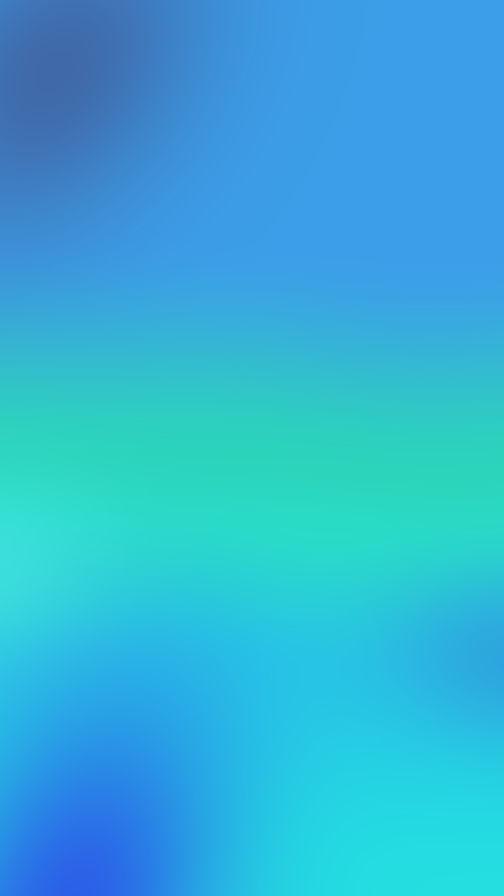
This background is drawn by a WebGL 2 fragment shader. Its source:

```glsl
#version 300 es
precision highp float;
// Soft vertical gradient from sky blue through mint to aqua, with blurred colour glows.
uniform vec2 u_resolution;
out vec4 outColor;

const vec3 AQUA = vec3(0.14, 0.87, 0.88);
const vec3 CYAN = vec3(0.15, 0.80, 0.90);
const vec3 MINT = vec3(0.16, 0.87, 0.78);
const vec3 GREEN = vec3(0.17, 0.835, 0.73);
const vec3 SKY = vec3(0.235, 0.62, 0.91);
const vec3 NAVY = vec3(0.25, 0.41, 0.66);
const vec3 ROYAL = vec3(0.17, 0.37, 0.91);
const vec3 AZURE = vec3(0.18, 0.63, 0.87);
const vec3 TURQUOISE = vec3(0.25, 0.89, 0.87);

// Gaussian falloff in an ellipse whose first axis is turned by angle
float glow(vec2 p, vec2 center, vec2 radii, float angle) {
  vec2 d = p - center;
  vec2 axis = vec2(cos(angle), sin(angle));
  vec2 q = vec2(dot(d, axis), dot(d, vec2(-axis.y, axis.x))) / radii;
  return exp(-dot(q, q));
}

// Layered sines that gently bend the horizontal bands
float bend(float x) {
  return 0.010 * sin(6.0 * x - 1.7) + 0.003 * sin(17.0 * x);
}

// Base colour by height, from bottom to top
vec3 verticalRamp(float h) {
  vec3 color = mix(AQUA, CYAN, smoothstep(0.02, 0.27, h));
  color = mix(color, MINT, smoothstep(0.25, 0.42, h));
  color = mix(color, GREEN, smoothstep(0.40, 0.49, h));
  return mix(color, SKY, smoothstep(0.47, 0.73, h));
}

void main() {
  // Height is one unit; x is scaled to a 9:16 canvas
  vec2 p = gl_FragCoord.xy / u_resolution * vec2(0.5625, 1.0);
  vec3 color = verticalRamp(p.y + bend(p.x));

  // Glows along the edges
  color = mix(color, TURQUOISE, 0.85 * glow(p, vec2(-0.02, 0.36), vec2(0.14, 0.10), 0.0));
  color = mix(color, AZURE, 0.90 * glow(p, vec2(0.58, 0.265), vec2(0.15, 0.095), -0.1));
  color = mix(color, ROYAL, glow(p, vec2(0.08, -0.02), vec2(0.25, 0.15), 1.22));
  color = mix(color, NAVY, glow(p, vec2(0.06, 0.92), vec2(0.20, 0.14), 0.88));

  outColor = vec4(color, 1.0);
}
```
